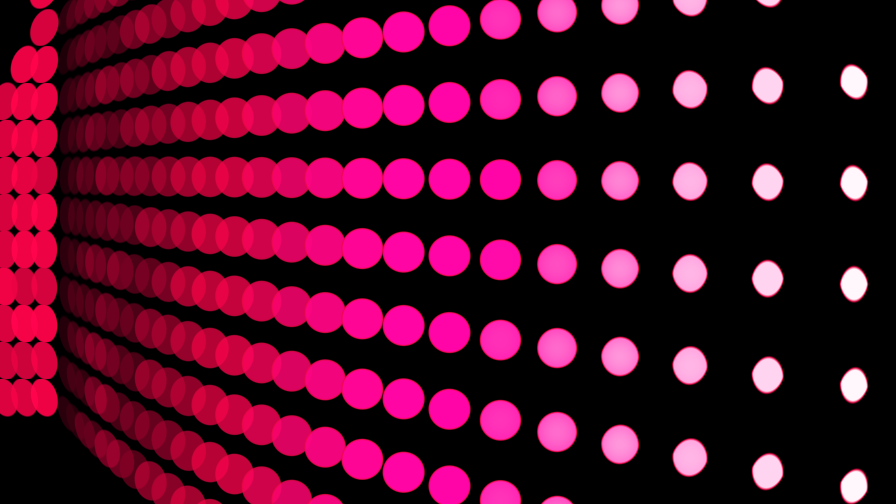
This background is drawn by a WebGL 2 fragment shader. Its source:

```glsl
#version 300 es
precision highp float;
// A curved wall of glowing discs on black: rows fan out from a vanishing edge
// at the left, with columns spaced geometrically and tinted red to pale pink.
// A flat panel of overlapping red discs closes the left side.

uniform vec2 u_resolution;
out vec4 fragColor;

// Lengths are in canvas heights.
const int   COLUMNS      = 24;
const float VANISH_X     = -0.0185;
const float SPAN_X       = 1.713;
const float COLUMN_RATIO = 0.9;
const float ROW_MIN_GAP  = 0.0347;
const float ROW_SPREAD   = 0.166;
const float ROW_RATIO    = 0.944;
const float AXIS_Y       = 0.653;
const float AXIS_SLOPE   = -0.0095;
const vec2  ROW_RANGE    = vec2(-4.0, 6.0);
const vec2  DISC_RADIUS  = vec2(0.0417, 0.0407);
const vec2  SHRINK_NEAR  = vec2(0.00032, 0.000116);
const vec2  SHRINK_FAR   = vec2(0.000116, 0.000014);
const float WIDEST       = 6.5;
const float RIM_WIDTH    = 0.004;

const int   PANEL_COLUMNS = 3;
const vec2  PANEL_ORIGIN  = vec2(0.088, 0.505);
const vec2  PANEL_GAP     = vec2(0.0394, 0.0734);
const vec2  PANEL_RADIUS  = vec2(0.0255, 0.0385);

const vec3 RED     = vec3(0.98, 0.01, 0.28);
const vec3 MAGENTA = vec3(1.00, 0.02, 0.66);
const vec3 PALE    = vec3(1.00, 0.97, 0.99);
const vec3 RIM     = vec3(0.93, 0.03, 0.27);

float hash(vec2 p) {
    return fract(sin(dot(p, vec2(127.1, 311.7))) * 43758.5453);
}

// Normalised radius of a tilted disc; a lower power points its two ends.
float discRadius(vec2 d, vec2 radius, float tilt, float power) {
    float c = cos(tilt), s = sin(tilt);
    vec2 q = abs(mat2(c, s, -s, c) * d) / radius;
    return sqrt(q.x * q.x + pow(q.y + 1e-5, power));
}

float coverage(float dist, float pixel) {
    return 1.0 - smoothstep(-pixel, pixel, dist);
}

// Tint by column: red far away, magenta midway, pale pink nearby.
vec3 discTint(float column, float row, float r) {
    vec3 tint = mix(MAGENTA, RED, smoothstep(6.0, 13.0, column));
    float shift = 0.9 * exp(-pow(row - 0.3, 2.0)) * smoothstep(2.0, 4.0, column);
    float glow = pow(clamp(1.0 - (column + shift) / 5.6, 0.0, 1.0), 0.8);
    float core = mix(1.0, 1.15 - 0.4 * r * r, smoothstep(1.0, 4.0, column));
    return mix(tint, PALE, clamp(glow * core, 0.0, 1.0));
}

vec3 drawWall(vec3 color, vec2 p, float pixel) {
    for (int i = COLUMNS - 1; i >= 0; i--) {
        float k = float(i);
        float x = VANISH_X + SPAN_X * pow(COLUMN_RATIO, k);
        float gap = ROW_MIN_GAP + ROW_SPREAD * pow(ROW_RATIO, k);
        float axis = AXIS_Y + AXIS_SLOPE * x;
        float row = clamp(round((axis - p.y) / gap), ROW_RANGE.x, ROW_RANGE.y);
        vec2 d = p - vec2(x, axis - row * gap);

        float away = k - WIDEST;
        vec2 radius = DISC_RADIUS - (away < 0.0 ? SHRINK_NEAR : SHRINK_FAR) * away * away;
        radius.x = max(radius.x, 0.015);
        float tilt = 0.15 * (row - 1.0) * (0.95 * x - 0.6);
        float r = discRadius(d, radius, tilt, mix(1.5, 2.0, smoothstep(0.0, 5.0, k)));
        float dist = (r - 1.0) * min(radius.x, radius.y);

        // Distant discs are dimmer, uneven and more translucent.
        float far = smoothstep(11.0, 18.0, k);
        float light = 1.0 - far * (0.22 + 0.35 * hash(vec2(k, row)));
        light *= 1.0 - 0.55 * smoothstep(19.0, 23.0, k);
        float alpha = 1.0 - 0.18 * smoothstep(8.0, 11.0, k) - 0.22 * far;

        vec3 tint = mix(discTint(k, row, r), RIM, smoothstep(-RIM_WIDTH, 0.0, dist) * (1.0 - far));
        color = mix(color, tint * light, coverage(dist, pixel) * alpha);
    }
    return color;
}

vec3 drawPanel(vec3 color, vec2 p, float pixel) {
    for (int i = PANEL_COLUMNS - 1; i >= 0; i--) {
        float k = float(i);
        float top = floor(7.0 - 1.5 * k);
        float row = clamp(round((p.y - PANEL_ORIGIN.y) / PANEL_GAP.y), -4.0, top);
        vec2 d = p - PANEL_ORIGIN - vec2(-k, row) * PANEL_GAP;
        float r = discRadius(d, PANEL_RADIUS, 0.07 * row, 2.0);
        float light = 1.0 - 0.18 * hash(vec2(k + 31.0, row));
        float alpha = 0.88 * coverage((r - 1.0) * PANEL_RADIUS.x, pixel);
        color = mix(color, RED * light * 1.12, alpha);
    }
    return color;
}

void main() {
    vec2 p = gl_FragCoord.xy / u_resolution.y;
    float pixel = 0.8 / u_resolution.y;
    vec3 color = drawWall(vec3(0.0), p, pixel);
    color = drawPanel(color, p, pixel);
    fragColor = vec4(clamp(color, 0.0, 1.0), 1.0);
}
```
